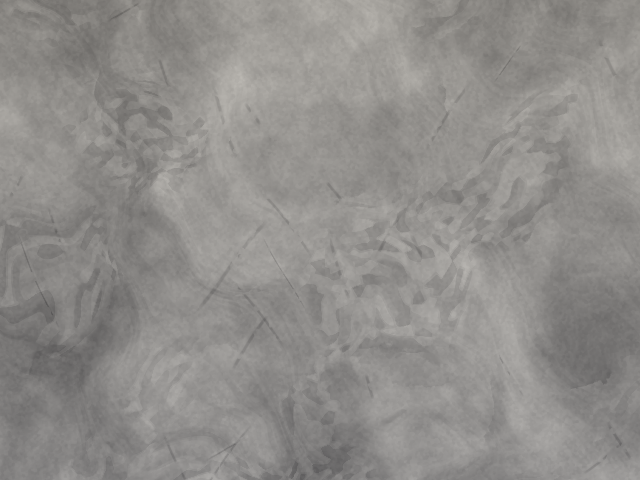
Reproduce this texture procedurally as a Shadertoy shader.

```glsl
const vec3 PLASTER = vec3(0.556, 0.547, 0.535);
const vec3 COOL_SHIFT = vec3(-0.012, -0.008, 0.006);
const float MOTTLE_GAIN = 0.27;
const float STREAK_GAIN = 0.030;
const float GRAIN_GAIN = 0.035;
const float PIT_DEPTH = 0.050;
const float RIDGE_HEIGHT = 0.034;
const float EDGE_DEPTH = 0.075;
const float SCRATCH_DEPTH = 0.070;
const int STROKES = 30;
const int SCRATCHES = 26;

vec3 hash3(vec2 p) {
    vec3 q = fract(vec3(p.xyx) * vec3(0.1031, 0.1030, 0.0973));
    q += dot(q, q.yxz + 33.33);
    return fract((q.xxy + q.yzz) * q.zyx);
}

mat2 rotation(float angle) {
    float c = cos(angle), s = sin(angle);
    return mat2(c, -s, s, c);
}

// Cellular noise: random cell tones, blended by distance
float cells(vec2 p, float sharpness) {
    vec2 base = floor(p), f = p - base;
    float sum = 0.0, total = 0.0;
    for (int y = -1; y <= 1; y++)
    for (int x = -1; x <= 1; x++) {
        vec2 cell = vec2(x, y);
        vec3 h = hash3(base + cell + 100.0);
        vec2 d = cell + h.xy - f;
        float weight = exp(-sharpness * dot(d, d));
        sum += weight * h.z;
        total += weight;
    }
    return sum / total;
}

float clouds(vec2 p) {
    float sum = 0.0, gain = 0.5;
    for (int i = 0; i < 6; i++) {
        sum += gain * (cells(p, 7.0) - 0.5);
        p = rotation(0.7) * p * 2.1 + 7.3;
        gain *= 0.56;
    }
    return sum;
}

// Overlapping trowel passes, each crisp on one side and feathered on the other
float trowelPasses(vec2 p, float aspect, float ragged, float breakup) {
    float tone = 0.0;
    for (int i = 0; i < STROKES; i++) {
        vec3 place = hash3(vec2(i, 3.0));
        vec3 form = hash3(vec2(i, 19.0));
        vec3 look = hash3(vec2(i, 41.0));
        vec2 size = vec2(mix(0.10, 0.30, form.x), mix(0.05, 0.16, form.y));
        vec2 q = rotation(form.z * 6.283) * (p - place.xy * vec2(aspect, 1.0));
        q.y += 0.025 * sin(q.x * 17.0 + look.x * 6.0) + 0.010 * sin(q.x * 43.0 + look.y * 6.0);
        float d = (length(q / size) - 1.0) * size.y + ragged;
        float crisp = smoothstep(0.0, 0.8, q.y / size.y) * breakup;
        float soft = mix(0.07, 0.004, sqrt(crisp));
        float inside = 1.0 - smoothstep(-soft, soft * 0.3, d);
        float shade = (place.z - 0.5) * 0.085;
        shade -= EDGE_DEPTH * look.x * crisp * exp(min(d, 0.0) * 38.0);
        float comb = smoothstep(0.75, 0.85, look.z) * breakup;
        shade += 0.012 * comb * sin(q.x * 260.0 + 2.0 * sin(q.y * 30.0));
        tone = mix(tone, shade, inside * 0.75);
        // Pale lip just outside the crisp edge
        tone += 0.022 * look.y * crisp * exp(-max(d, 0.0) * 110.0) * (1.0 - inside);
    }
    return tone;
}

// Broken straight scratches, mostly falling to the right
float scratches(vec2 p, float aspect, float breakup) {
    float tone = 0.0;
    for (int i = 0; i < SCRATCHES; i++) {
        vec3 place = hash3(vec2(i, 67.0));
        vec3 form = hash3(vec2(i, 83.0));
        float angle = place.z < 0.68 ? mix(-1.30, -0.80, form.x) : mix(0.55, 1.15, form.x);
        float halfLength = mix(0.03, 0.14, form.y * form.y);
        float width = mix(0.0014, 0.0042, form.z);
        vec2 q = rotation(angle) * (p - place.xy * vec2(aspect, 1.0));
        q.y += 0.003 * sin(q.x * 24.0 + form.x * 6.0);
        float along = 1.0 - smoothstep(halfLength * 0.6, halfLength, abs(q.x));
        float groove = 1.0 - smoothstep(width * 0.3, width * 1.4, abs(q.y));
        float flank = 1.0 - smoothstep(0.0, width * 2.0, abs(q.y - width * 2.5));
        tone += along * (0.018 * flank - SCRATCH_DEPTH * groove * breakup);
    }
    return tone;
}

void mainImage(out vec4 fragColor, in vec2 fragCoord) {
    float aspect = iResolution.x / iResolution.y;
    vec2 p = fragCoord / iResolution.y;

    // Warped base mottling
    vec2 warp = vec2(cells(p * 5.0, 7.0), cells(p * 5.0 + 31.0, 7.0)) - 0.5;
    vec2 w = p + 0.16 * warp;
    float mottle = clouds(w * 3.6);
    float detail = clouds(p * 19.0 + 50.0);
    float breakup = smoothstep(0.32, 0.62, cells(p * 9.0 + 12.0, 8.0) + 0.3 * detail);
    float chips = smoothstep(0.25, 0.55, cells(p * 75.0, 8.0));

    float tone = MOTTLE_GAIN * mottle + 0.07 * detail;
    tone += trowelPasses(p + 0.10 * warp, aspect, 0.04 * detail, breakup);
    tone += scratches(p, aspect, chips);

    // Pitted islands with dark hollows and pale ridges
    vec2 heart = p - vec2(0.50 * aspect, 0.80);
    float region = cells(w * 4.0 + 9.0, 8.0) + 0.28 * exp(-9.0 * dot(heart, heart));
    region = smoothstep(0.52, 0.76, region + 0.25 * detail);
    float pit = cells(rotation(0.4) * w * vec2(38.0, 62.0), 9.0) + 0.3 * detail;
    tone -= PIT_DEPTH * region * smoothstep(0.60, 0.74, pit);
    tone += RIDGE_HEIGHT * region * smoothstep(0.42, 0.26, pit);

    // Fine drag marks and grain
    tone += STREAK_GAIN * (cells(rotation(-0.9) * w * vec2(11.0, 95.0), 7.0) - 0.5);
    tone += GRAIN_GAIN * (cells(p * 170.0, 7.0) - 0.5);
    tone += 0.022 * (p.y - 0.5);

    vec3 color = PLASTER + COOL_SHIFT * (0.6 - p.y) + tone * vec3(1.0, 0.99, 0.95);
    fragColor = vec4(clamp(color, 0.0, 1.0), 1.0);
}
```
